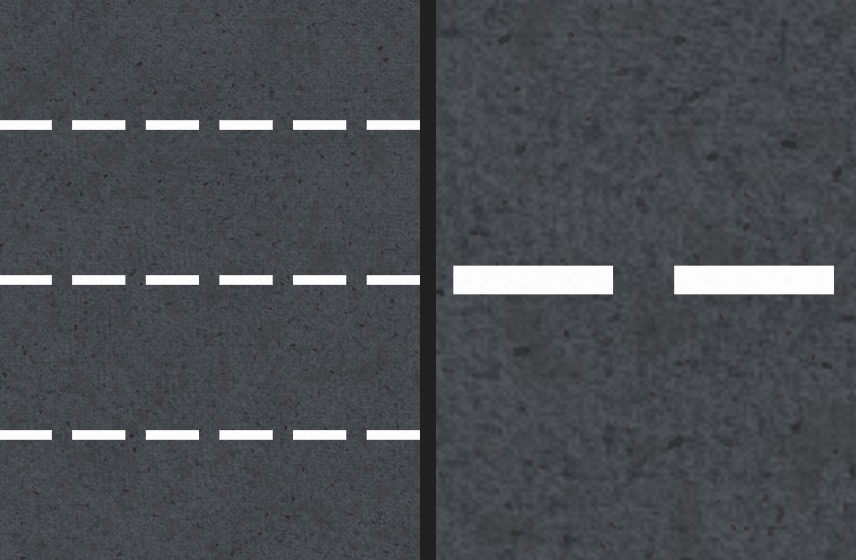
Left: the whole. Right: its middle third, enlarged.
This texture is drawn by a Shadertoy shader. Its source:

```glsl
float hash(vec2 p) {
    return fract(sin(dot(p, vec2(127.1, 311.7))) * 43758.5453);
}

float noise(vec2 p) {
    vec2 i = floor(p), f = fract(p);
    f = f * f * (3.0 - 2.0 * f);
    return mix(mix(hash(i), hash(i + vec2(1, 0)), f.x),
               mix(hash(i + vec2(0, 1)), hash(i + vec2(1, 1)), f.x), f.y);
}

// Sparse ragged pits, one candidate per cell
float pits(vec2 p, float density) {
    vec2 cell = floor(p);
    float cover = 0.0;
    for (int y = -1; y <= 1; y++)
    for (int x = -1; x <= 1; x++) {
        vec2 id = cell + vec2(x, y);
        vec2 d = p - id - vec2(hash(id + 3.1), hash(id + 7.7));
        float angle = 6.2832 * hash(id + 5.3);
        d = mat2(cos(angle), -sin(angle), sin(angle), cos(angle)) * d;
        float radius = mix(0.06, 0.18, hash(id + 9.2));
        float dist = length(d * vec2(0.75, 1.3)) + 0.16 * (noise(p * 7.0) - 0.5);
        float strength = step(hash(id + 1.9), density) * mix(0.4, 1.0, hash(id + 4.4));
        cover = max(cover, strength * (1.0 - smoothstep(radius - 0.06, radius + 0.08, dist)));
    }
    return cover;
}

vec3 asphalt(vec2 p) {
    // Fine grain, short scuffs and broad tonal drift
    float grain = noise(p * 330.0) - 0.5;
    float grit = noise(mat2(0.8, 0.6, -0.6, 0.8) * p * vec2(150.0, 210.0) + 17.0) - 0.5;
    float drift = noise(p * 14.0 + 5.0) - 0.5;
    vec3 color = vec3(0.273, 0.285, 0.303);
    color += 0.065 * grain + 0.055 * grit + 0.018 * drift;

    // Thin dark crevices between stones
    float crevice = smoothstep(0.68, 0.9, noise(p * 115.0 + 41.0));
    color -= 0.035 * crevice;

    // Faint brown stains and dark pits
    float stain = smoothstep(0.62, 0.95, noise(p * 32.0 + 23.0));
    color = mix(color, vec3(0.23, 0.235, 0.225), 0.35 * stain);
    color = mix(color, vec3(0.13, 0.135, 0.13), 0.75 * pits(p * 38.0, 0.17));
    return mix(color, vec3(0.16, 0.165, 0.16), 0.6 * pits(p * 75.0 + 60.0, 0.13));
}

void mainImage(out vec4 fragColor, in vec2 fragCoord) {
    vec2 p = fragCoord / iResolution.x;
    float pixel = 1.0 / iResolution.x;

    // Rows of lane dashes, centered vertically on the canvas
    vec2 pitch = vec2(0.1753, 0.369);
    vec2 center = vec2(0.0599, 0.5 * iResolution.y / iResolution.x);
    vec2 q = (fract((p - center) / pitch + 0.5) - 0.5) * pitch;
    vec2 edge = abs(q) - vec2(0.0634, 0.0114);
    float dash = 1.0 - smoothstep(-0.6 * pixel, 0.6 * pixel, max(edge.x, edge.y));

    vec3 paint = vec3(0.995) - 0.01 * noise(p * 200.0);
    fragColor = vec4(mix(asphalt(p), paint, dash), 1.0);
}
```
